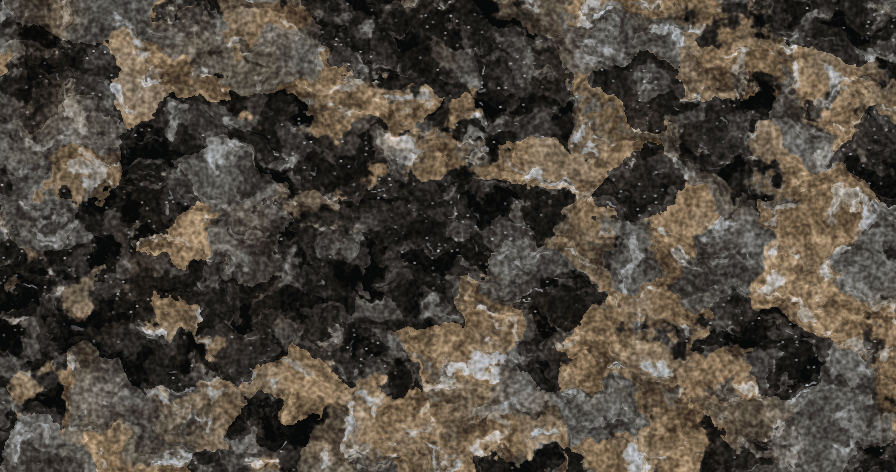
A Shadertoy shader for this texture:

```glsl
vec2 hash2(vec2 p) {
    vec3 q = fract(p.xyx * vec3(.1031, .1030, .0973));
    q += dot(q, q.yzx + 33.33);
    return fract((q.xx + q.yz) * q.zy);
}

vec2 gradient(vec2 cell) {
    float angle = 6.2832 * hash2(cell).x;
    return vec2(cos(angle), sin(angle));
}

float gradientNoise(vec2 p) {
    vec2 i = floor(p), f = p - i;
    vec2 u = f * f * f * (f * (f * 6. - 15.) + 10.);
    vec2 e = vec2(1, 0);
    return mix(mix(dot(gradient(i), f), dot(gradient(i + e), f - e), u.x),
               mix(dot(gradient(i + e.yx), f - e.yx), dot(gradient(i + 1.), f - 1.), u.x), u.y);
}

float fbm(vec2 p) {
    float sum = 0., amplitude = 1.;
    for (int i = 0; i < 5; i++) {
        sum += amplitude * gradientNoise(p);
        p = mat2(1.6, 1.2, -1.2, 1.6) * p + 17.3;
        amplitude *= .55;
    }
    return sum;
}

// Two random values per crystal, blended over a narrow border
vec2 crystals(vec2 p) {
    vec2 i = floor(p), sum = vec2(0);
    float total = 0.;
    for (int y = -1; y <= 1; y++)
    for (int x = -1; x <= 1; x++) {
        vec2 cell = i + vec2(x, y);
        vec2 d = cell + hash2(cell + 50.) - p;
        float weight = exp(-45. * dot(d, d));
        sum += weight * hash2(cell + 90.);
        total += weight;
    }
    return sum / total;
}

// Small bright glints, a few per hundred cells
float glints(vec2 p, float density) {
    vec2 i = floor(p), seed = hash2(i + 200.);
    vec2 d = p - i - .3 - .4 * hash2(i + 300.);
    d.y *= 1. + .6 * seed.y;
    return step(1. - density, seed.x) * (.4 + .6 * seed.y) * smoothstep(.34, .1, length(d));
}

vec3 stoneColour(float tone) {
    vec3 shades[8] = vec3[8](
        vec3(.03, .03, .03), vec3(.11, .10, .08), vec3(.23, .20, .18), vec3(.35, .33, .29),
        vec3(.49, .46, .42), vec3(.62, .60, .56), vec3(.78, .76, .75), vec3(.93, .93, .93));
    float levels[8] = float[8](-2.1, -1.1, -.3, .3, .85, 1.4, 2.05, 2.8);
    vec3 colour = shades[0];
    for (int i = 1; i < 8; i++)
        colour = mix(colour, shades[i], clamp((tone - levels[i - 1]) / (levels[i] - levels[i - 1]), 0., 1.));
    return colour;
}

void mainImage(out vec4 fragColor, in vec2 fragCoord) {
    vec2 p = fragCoord / iResolution.y;
    vec2 warped = p + .055 * vec2(fbm(p * 9.), fbm(p * 9. + 40.));
    vec2 tilted = mat2(.94, .34, -.34, .94) * warped;

    // Feldspar crystals in a matrix of smaller grains
    vec2 large = crystals(tilted * vec2(6.5, 8.5));
    vec2 small = crystals(tilted * vec2(15, 20) + 7.);
    float feldspar = smoothstep(.40, .48, large.x + .45 * fbm(p * 8. + 60.));
    float tone = mix(-.75 + 1.5 * (small.x - .5), .35 + .7 * (large.y - .5) + .5 * (small.x - .5), feldspar);

    // Black mica, drawn out along the tilt
    float mica = smoothstep(.16, .26, fbm(tilted * vec2(6, 12) + 20.));
    tone -= mica * mix(.95, .5, feldspar);

    // Mottling, cleavage creases and pale frosting
    tone += .65 * fbm(warped * 15. + 30.);
    float crease = 1. - 3. * abs(gradientNoise(tilted * vec2(19, 42) + 9. * large));
    tone += .3 * feldspar * crease;
    float frost = smoothstep(.2, .42, fbm(tilted * vec2(13, 18) + 80.));
    tone += frost * (1. - .7 * mica) * (.55 + .5 * small.y);

    // Fine grit
    tone += .75 * gradientNoise(p * 62.) + .85 * gradientNoise(p * 118. + 5.);

    // Brown crystals against cooler grey and black
    float warmth = feldspar * smoothstep(.15, .7, large.y) * (1. - .75 * frost);
    warmth = clamp(warmth + .6 * fbm(p * 5. + 110.), 0., 1.);
    vec3 colour = stoneColour(tone);
    colour *= mix(vec3(.95, 1., 1.07), vec3(1.1, .98, .83), warmth);

    // Glints, mostly on the dark minerals
    float sparkle = glints(p * 78., .12) + .8 * glints(tilted * 48. + 30., .07);
    sparkle *= mix(.75, .25, feldspar) * smoothstep(-.3, .2, fbm(p * 7. + 140.));
    colour = mix(colour, vec3(.80, .82, .85), clamp(sparkle, 0., 1.));

    fragColor = vec4(clamp(colour, 0., 1.), 1.);
}
```
